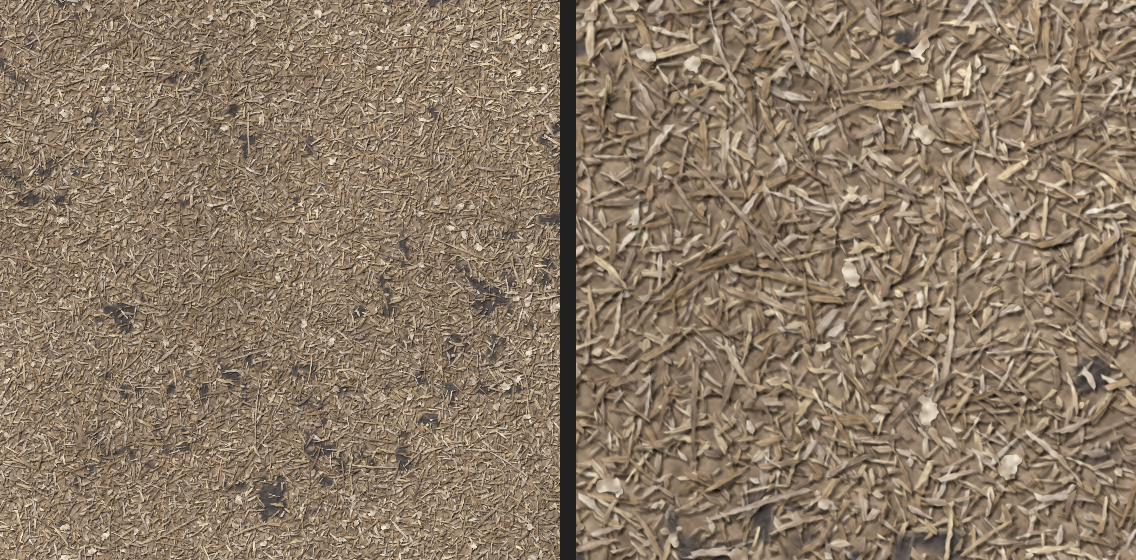
Left: the whole. Right: its middle third, enlarged.
Write a three.js fragment shader that draws this texture.

```glsl
// Draws trampled ground covered in chopped straw, pale flakes and dark soil gaps.
varying vec2 vUv;

const vec3 SHADE = vec3(0.21, 0.17, 0.14);
const vec3 STRAW = vec3(0.55, 0.465, 0.38);
const vec3 PALE = vec3(0.85, 0.80, 0.71);
const vec3 SOIL = vec3(0.15, 0.15, 0.165);
const vec3 COOL_TINT = vec3(0.99, 1.0, 1.06);
const vec3 GOLD_TINT = vec3(1.04, 0.99, 0.87);
const vec3 SUN_CURVE = vec3(0.69, 0.72, 0.75);  // lifts the shadows, warms the light

const int CHAFF_LAYERS = 9;
const int SOIL_LAYER = 6;           // soil shows through above this layer
const float CHAFF_SCALE = 58.0;     // cells across the canvas
const float LONG_SCALE = 11.0;
const float FLAKE_SCALE = 42.0;
const vec2 CHAFF_LENGTH = vec2(0.0025, 0.0160);  // half length, least and most
const vec2 LONG_LENGTH = vec2(0.018, 0.058);
const vec2 CHAFF_WIDTH = vec2(0.0007, 0.0025);   // half width, least and most
const vec2 LONG_WIDTH = vec2(0.0011, 0.0022);
const vec2 SHADOW_SHIFT = vec2(0.0013, -0.0019);
const float SHADOW_DEPTH = 0.45;
const float EDGE = 0.0008;
const float FRAY = 0.0014;
const float GRAIN = 0.42;

float hash(vec2 p) {
  return fract(sin(dot(p, vec2(127.1, 311.7))) * 43758.5453);
}

vec4 hash4(vec2 p) {
  return vec4(hash(p), hash(p + 17.3), hash(p + 41.9), hash(p + 73.7));
}

float noise(vec2 p) {
  vec2 i = floor(p), f = fract(p);
  f = f * f * (3.0 - 2.0 * f);
  return mix(mix(hash(i), hash(i + vec2(1, 0)), f.x),
             mix(hash(i + vec2(0, 1)), hash(i + vec2(1, 1)), f.x), f.y);
}

mat2 rotation(float a) {
  return mat2(cos(a), sin(a), -sin(a), cos(a));
}

// Dark to pale straw ramp
vec3 strawTone(float t) {
  return t < 0.5 ? mix(SHADE, STRAW, t * 2.0) : mix(STRAW, PALE, t * 2.0 - 1.0);
}

// Signed distance to a tapered, slightly bent sliver along x
float sliver(vec2 q, float len, float width, float bend) {
  q.y += bend * (q.x * q.x / len - 0.4 * len);
  float x = q.x / len;
  return max(abs(q.y) - width * (1.0 - 0.5 * x * x + 0.25 * x), abs(q.x + q.y * 0.8) - len);
}

// One scattered layer of slivers with cast shadows
vec3 strawLayer(vec3 col, vec2 p, float scale, float seed, vec2 lengths,
                vec2 widths, float density, float lift) {
  mat2 turn = rotation(seed * 1.7);
  p = turn * p + seed * 0.37;
  vec2 shift = turn * SHADOW_SHIFT;
  vec2 home = floor(p * scale);
  float fray = FRAY * (noise(p * 310.0) - 0.5);
  for (int j = -1; j <= 1; j++) {
    for (int i = -1; i <= 1; i++) {
      vec2 cell = home + vec2(i, j);
      vec4 r = hash4(cell + seed * 13.1);
      vec4 s = hash4(cell + seed * 13.1 + 207.0);
      if (s.x > density) continue;
      vec2 d = p - (cell + r.xy) / scale;
      mat2 spin = rotation(r.z * 6.2832);
      float len = mix(lengths.x, lengths.y, r.w * r.w);
      float width = mix(widths.x, widths.y, s.y * s.y);
      float bend = (s.z - 0.5) * 0.22;
      vec2 q = spin * d;
      float shadow = sliver(spin * (d - shift), len, width, bend) + fray;
      col *= 1.0 - SHADOW_DEPTH * (1.0 - smoothstep(-EDGE, EDGE * 2.0, shadow));
      float body = 1.0 - smoothstep(-EDGE, EDGE, sliver(q, len, width, bend) + fray);
      float lit = dot(d, -normalize(shift)) / width;
      float fibre = noise(vec2(q.x * 130.0, q.y * 900.0) + cell) - 0.5;
      float t = 0.25 + 0.62 * s.w + lift + 0.3 * fibre + 0.05 * clamp(lit, -1.5, 1.5);
      vec3 tint = mix(COOL_TINT, GOLD_TINT, fract(s.w * 7.0 + s.z));
      col = mix(col, strawTone(clamp(t, 0.0, 1.0)) * tint, body);
    }
  }
  return col;
}

// Pale crumpled flakes gathered in loose clusters
vec3 flakes(vec3 col, vec2 p) {
  vec2 home = floor(p * FLAKE_SCALE);
  float ragged = 0.6 * noise(p * 170.0) + 0.4 * noise(p * 380.0) - 0.5;
  for (int j = -1; j <= 1; j++) {
    for (int i = -1; i <= 1; i++) {
      vec2 cell = home + vec2(i, j);
      vec4 r = hash4(cell + 503.0);
      float cluster = smoothstep(0.45, 0.9, noise(cell * 0.15 + 9.0));
      if (hash(cell + 611.0) > 0.05 + 0.4 * cluster) continue;
      vec2 d = p - (cell + r.xy) / FLAKE_SCALE;
      vec2 stretch = vec2(0.85, 1.3);
      float size = mix(0.002, 0.0072, r.w) + ragged * 0.010;
      float body = length(rotation(r.z * 6.2832) * d * stretch) - size;
      float shadow = length(rotation(r.z * 6.2832) * (d - SHADOW_SHIFT) * stretch) - size;
      col *= 1.0 - 0.4 * (1.0 - smoothstep(-EDGE, EDGE * 2.0, shadow));
      float t = 0.62 + 0.25 * r.x + 0.7 * (noise(p * 240.0 + 31.0) - 0.5);
      col = mix(col, strawTone(clamp(t, 0.0, 1.0)), 1.0 - smoothstep(-EDGE, EDGE, body));
    }
  }
  return col;
}

void main() {
  vec2 p = vUv;
  vec3 col = strawTone(0.2 + 0.35 * noise(p * 150.0));
  float gaps = 0.4 * noise(p * 9.0 + 4.0) + 0.4 * noise(p * 36.0) + 0.2 * noise(p * 110.0);
  float soil = smoothstep(0.68, 0.80, gaps);

  // Chopped chaff, with soil gaps under the topmost layers
  for (int k = 0; k < CHAFF_LAYERS; k++) {
    float n = float(k);
    if (k == SOIL_LAYER) col = mix(col, SOIL * (0.7 + 0.6 * noise(p * 220.0)), soil * 0.85);
    float density = k < SOIL_LAYER ? 0.95 : 0.72;
    col = strawLayer(col, p, CHAFF_SCALE - n, n + 1.0, CHAFF_LENGTH, CHAFF_WIDTH, density, n * 0.012);
  }

  // Long stalks and flakes on top
  col = strawLayer(col, p, LONG_SCALE, 21.0, LONG_LENGTH, LONG_WIDTH, 0.6, -0.03);
  col = strawLayer(col, p, LONG_SCALE * 1.6, 24.0, LONG_LENGTH * 0.6, LONG_WIDTH, 0.7, 0.02);
  col = flakes(col, p);

  // Dusty grain, broad unevenness and sunlight
  col *= 1.0 + GRAIN * (0.6 * noise(p * 420.0) + 0.4 * noise(p * 170.0 + 7.0) - 0.5);
  col *= 0.93 + 0.16 * noise(p * 5.0 + 2.0);
  gl_FragColor = vec4(pow(max(col, 0.0), SUN_CURVE), 1.0);
}
```
